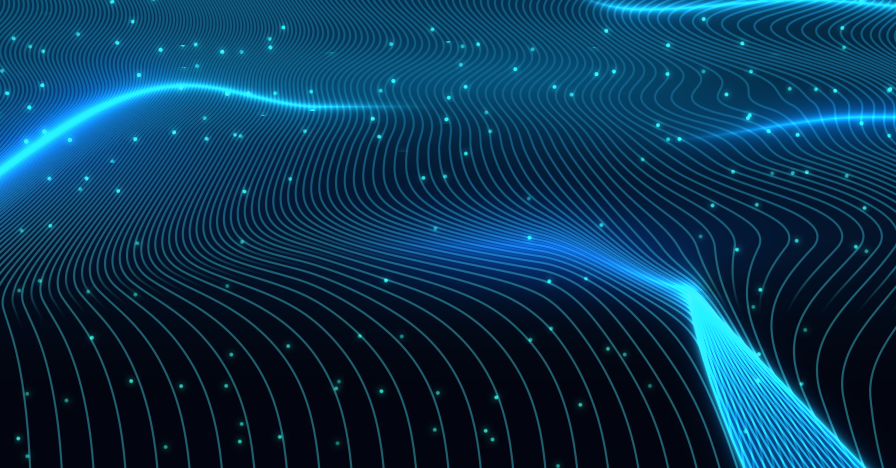
Give the GLSL for this background, as a Shadertoy shader.

```glsl
float hash(vec2 p) {
    vec3 q = fract(p.xyx * vec3(0.1031, 0.1030, 0.0973));
    q += dot(q, q.yzx + 33.33);
    return fract((q.x + q.y) * q.z);
}

// Rounded version of max(u, 0)
float softRamp(float u) {
    return 0.5 * (u + sqrt(u * u + 0.002));
}

float softStep(float u) {
    return 1.0 / (1.0 + exp(clamp(-u, -30.0, 30.0)));
}

// Heights of the glowing crests along x
float leftCrest(float x) {
    return 0.634 + 0.183 * sin(1.5708 * min(x / 0.4, 1.0)) - 0.045 * smoothstep(0.4, 0.68, x);
}

float rightCrest(float x) {
    return 0.70 + 0.05 * smoothstep(1.39, 1.85, x);
}

float topCrest(float x) {
    float rise = max(1.36 - x, 0.0);
    return 0.99 - 0.01 * cos((x - 1.38) * 9.5) + 1.2 * rise * rise;
}

float middleCrest(float x) {
    return 0.475 - 0.2 * softRamp(0.66 - x) - 0.095 * smoothstep(1.15, 1.5, x);
}

// Scalar field whose level sets are the flowing strands
float strandField(vec2 p) {
    float bend = softRamp(p.x - 1.49);
    float fold = p.y - middleCrest(p.x) + 1.6 * bend;
    float width = mix(0.045, 0.018, smoothstep(0.8, 1.45, p.x)) + 0.15 * bend;
    float lift = 0.6 * softStep(fold / width) + 0.4 * softStep((fold + 0.1) / 0.1);
    float depth = p.y - 0.47 + 0.2 * softRamp(0.66 - p.x);
    float f = 1.0 + (p.x - 1.0) * (1.0 + 1.3 * smoothstep(0.0, 0.5, depth));
    f += 1.05 * smoothstep(-0.2, 0.85, p.x) * lift;
    f -= 0.26 * smoothstep(1.3, 1.9, p.x) * smoothstep(0.15, 0.62, p.y);
    f -= 0.35 * (1.0 - smoothstep(0.25, 0.7, p.x)) * smoothstep(-0.1, 0.05, p.y - leftCrest(p.x));
    f -= 0.25 * smoothstep(1.3, 1.9, p.x) * smoothstep(-0.08, 0.04, p.y - rightCrest(p.x));
    f += 0.1 * sin(p.y * 30.0 + p.x * 3.0) * smoothstep(0.68, 0.88, p.y);
    return f;
}

// Thin line at each whole number of t; slope is its change per unit of canvas
float lines(float t, float slope, float width) {
    float d = abs(fract(t + 0.5) - 0.5) / max(slope, 0.001);
    float sharp = 1.0 - smoothstep(width * 0.2, width, d);
    float average = min(1.2 * width * slope, 0.6);
    return mix(sharp, average, smoothstep(0.25, 0.55, slope / iResolution.y));
}

float crestGlow(float d, float width) {
    return exp(-abs(d) / width);
}

float blob(vec2 p, vec2 center, vec2 size) {
    vec2 q = (p - center) / size;
    return exp(-dot(q, q));
}

// Scattered sparks, one at most per cell
float sparks(vec2 p, float cell, float chance) {
    vec2 id = floor(p / cell);
    vec2 spot = 0.2 + 0.6 * vec2(hash(id + 7.3), hash(id + 41.7));
    float d = length(p - (id + spot) * cell);
    float lit = step(hash(id + 3.1), chance) * (0.5 + 0.5 * hash(id + 19.0));
    return lit * (1.0 - smoothstep(0.002, 0.006, d) + 0.2 * exp(-d * d * 9000.0));
}

void mainImage(out vec4 fragColor, in vec2 fragCoord) {
    vec2 p = fragCoord / iResolution.y;
    p.x *= 1.91 * iResolution.y / iResolution.x;
    float x = p.x, y = p.y;

    // Dark foreground fading to a blue haze
    vec3 color = mix(vec3(0.006, 0.02, 0.06), vec3(0.012, 0.08, 0.17), smoothstep(0.15, 0.6, y));
    color = mix(color, vec3(0.02, 0.19, 0.31), smoothstep(0.55, 0.88, y));
    color += vec3(0.0, 0.13, 0.17) * blob(p, vec2(1.05, 0.83), vec2(0.5, 0.08));
    color += vec3(0.0, 0.07, 0.2) * blob(p, vec2(0.15, 0.67), vec2(0.35, 0.14));
    color += vec3(0.0, 0.08, 0.12) * blob(p, vec2(1.6, 0.72), vec2(0.4, 0.06));
    color += vec3(0.0, 0.08, 0.2) * blob(p, vec2(1.15, 0.47), vec2(0.4, 0.09));
    color *= 1.0 - 0.25 * smoothstep(1.2, 1.9, x) * smoothstep(0.75, 0.85, y);

    // Strands, doubled beyond the fold
    float t = strandField(p) * 14.5;
    float slope = length(vec2(dFdx(t), dFdy(t))) * iResolution.y;
    float beyond = smoothstep(-0.06, 0.06, y - middleCrest(x));
    float strand = lines(t, slope, 0.0038);
    strand = max(strand, beyond * lines(t + 0.5, slope, 0.0038));
    vec3 strandColor = mix(vec3(0.17, 0.52, 0.58), vec3(0.08, 0.42, 0.58), smoothstep(0.3, 0.8, y));
    color = mix(color, strandColor, strand * 0.7);

    // Left crest
    float d = y - leftCrest(x);
    float fade = 1.0 - smoothstep(0.6, 0.95, x);
    float leftSide = 1.0 - smoothstep(0.1, 0.45, x);
    color += vec3(0.0, 0.16, 0.55) * leftSide * crestGlow(d, 0.05);
    color += vec3(0.0, 0.17, 0.25) * fade * crestGlow(d, 0.03);
    color += vec3(0.12, 0.65, 0.7) * fade * crestGlow(d, mix(0.006, 0.011, leftSide));

    // Right and top crests
    fade = smoothstep(1.35, 1.85, x);
    d = y - rightCrest(x);
    color += fade * (vec3(0.0, 0.18, 0.45) * crestGlow(d, 0.025) + vec3(0.05, 0.55, 0.65) * crestGlow(d, 0.007));
    fade = smoothstep(1.2, 1.35, x);
    d = y - topCrest(x);
    color += fade * (vec3(0.0, 0.2, 0.32) * crestGlow(d, 0.025) + vec3(0.12, 0.62, 0.7) * crestGlow(d, 0.007));

    // Middle crest, tightening towards the knot
    fade = smoothstep(0.65, 1.2, x) * (1.0 - smoothstep(1.45, 1.52, x));
    float tight = smoothstep(1.25, 1.47, x);
    d = y - middleCrest(x);
    color += vec3(0.0, 0.18, 0.48) * fade * crestGlow(d, mix(0.04, 0.03, tight));
    color += vec3(0.05, 0.5, 0.6) * fade * tight * crestGlow(d, 0.01);
    color += vec3(0.1, 0.6, 0.65) * exp(-length(p - vec2(1.47, 0.375)) / 0.022);

    // Folded sheet fanning down from the knot
    float drop = max((0.38 - y) / 0.38, 0.0);
    float leftEdge = 1.468 + 0.118 * pow(drop, 1.4);
    float rightEdge = 1.475 + 0.37 * drop;
    float across = (x - leftEdge) / (rightEdge - leftEdge);
    float below = smoothstep(0.0, 0.04, drop);
    float inside = below * smoothstep(-0.004, 0.004, x - leftEdge) * smoothstep(-0.004, 0.004, rightEdge - x);
    float weave = lines(across * 17.0, 17.0 / (rightEdge - leftEdge), 0.0045);
    weave += 0.5 * lines(across * 12.0 + drop * 6.0, 12.0 / (rightEdge - leftEdge), 0.004);
    vec3 sheet = vec3(0.02, 0.24, 0.46) + vec3(0.08, 0.45, 0.48) * weave;
    sheet += vec3(0.06, 0.32, 0.32) * exp(-drop * 3.0);
    color = mix(color, sheet, inside * 0.95);
    float edges = crestGlow(x - leftEdge, 0.007) + crestGlow((x - rightEdge) * 0.72, 0.007);
    float halo = crestGlow(x - leftEdge, 0.025) + crestGlow((x - rightEdge) * 0.72, 0.02);
    color += below * (vec3(0.12, 0.58, 0.56) * edges + vec3(0.0, 0.12, 0.25) * halo);

    // Sparks, crowding along the far slopes
    float crowd = exp(-pow((y - 0.8) / 0.12, 2.0));
    float spark = sparks(p, 0.11, 0.4) + sparks(p + 5.0, 0.047, 0.04 + 0.32 * crowd);
    color += vec3(0.14, 0.7, 0.6) * spark;

    fragColor = vec4(min(color, vec3(0.3, 0.95, 1.0)), 1.0);
}
```
